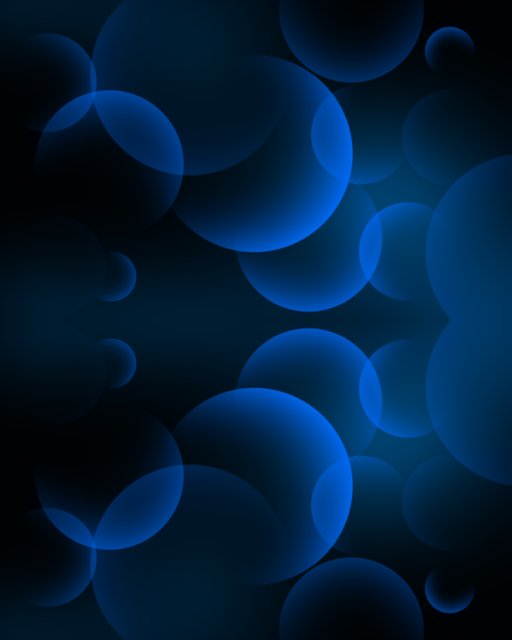
This background is drawn by a Shadertoy shader. Its source:

```glsl
// Translucent blue orbs over soft teal glows, mirrored about the middle line.
// Each orb is a disc whose tint grows toward its rim and toward a lit side;
// the backdrop is a sum of Gaussian glows on near black.

// Soft elliptical light, with its radii along x and y.
float glow(vec2 p, vec2 centre, vec2 radii) {
    vec2 d = (p - centre) / radii;
    return exp(-dot(d, d));
}

// Blends one orb into the colour; angle points to its lit side.
void orb(inout vec3 color, vec2 p, vec2 centre, float radius, float angle, float strength) {
    vec2 d = p - centre;
    float dist = length(d);
    float pixel = 1.0 / iResolution.y;
    float disc = 1.0 - smoothstep(-pixel, pixel, dist - radius);
    float facing = dot(d / max(dist, 1e-4), vec2(cos(angle), sin(angle)));
    float lit = smoothstep(-0.75, 1.0, facing);
    float rim = pow(min(dist / radius, 1.0), 2.6);
    color = mix(color, vec3(0.0, 0.41, 0.96), disc * lit * rim * strength);
}

void mainImage(out vec4 fragColor, in vec2 fragCoord) {
    // Height is one unit; y runs from the outer edges (0) to the middle (0.5).
    vec2 p = fragCoord / iResolution.y;
    p.y = 0.5 - abs(p.y - 0.5);

    // Backdrop: corner and upper glows, middle band, bright right side.
    vec3 teal = vec3(0.0, 0.11, 0.19);
    vec3 color = vec3(0.0, 0.008, 0.014);
    color += teal * 0.75 * glow(p, vec2(0.04, 0.0), vec2(0.16, 0.08));
    color += teal * 0.9 * glow(p, vec2(0.30, 0.07), vec2(0.15, 0.16));
    color += teal * 0.95 * glow(p, vec2(0.27, 0.50), vec2(0.34, 0.10));
    color += teal * 0.25 * glow(p, vec2(0.06, 0.46), vec2(0.07, 0.08));
    color += vec3(0.0, 0.23, 0.39) * glow(p, vec2(0.59, 0.31), vec2(0.17, 0.14));
    color += vec3(0.0, 0.17, 0.30) * glow(p, vec2(0.79, 0.49), vec2(0.18, 0.16));

    // Faint orbs at the back.
    orb(color, p, vec2(0.088, 0.415), 0.077, 0.0, 0.04);
    orb(color, p, vec2(0.703, 0.215), 0.075, 3.1, 0.13);
    orb(color, p, vec2(0.820, 0.395), 0.155, 3.3, 0.25);

    // Upper orbs.
    orb(color, p, vec2(0.074, 0.129), 0.077, 0.0, 0.38);
    orb(color, p, vec2(0.297, 0.118), 0.156, 2.4, 0.30);
    orb(color, p, vec2(0.549, 0.016), 0.113, 1.5, 0.36);
    orb(color, p, vec2(0.703, 0.081), 0.039, -2.0, 0.58);
    orb(color, p, vec2(0.171, 0.257), 0.116, -1.1, 0.58);

    // Bright cluster on the right and the small orb on the left.
    orb(color, p, vec2(0.564, 0.210), 0.078, 2.5, 0.50);
    orb(color, p, vec2(0.482, 0.372), 0.115, 1.1, 0.78);
    orb(color, p, vec2(0.638, 0.393), 0.077, -2.8, 0.72);
    orb(color, p, vec2(0.397, 0.240), 0.154, 0.5, 0.98);
    orb(color, p, vec2(0.174, 0.432), 0.039, 0.3, 0.45);

    fragColor = vec4(color, 1.0);
}
```
